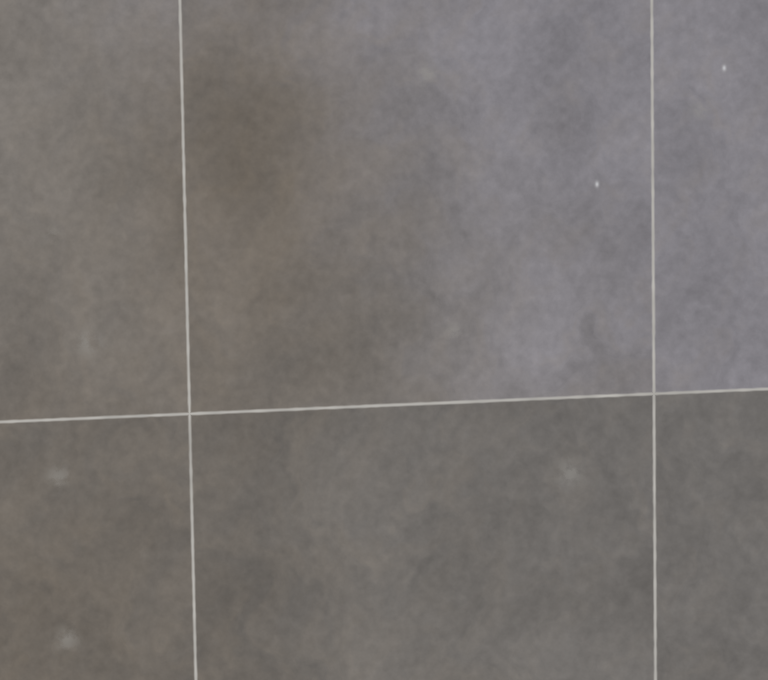
Give the GLSL for this texture, as a WebGL 2 fragment shader.

```glsl
#version 300 es
precision highp float;
// Large grey stone tiles with thin pale joints, seen slightly askew.
// A leaning grid gives the joints; gradient noise clouds each tile, and
// soft light, earthy stains, scuffs and small chips vary the surface.

uniform vec2 u_resolution;
out vec4 fragColor;

// Lengths are in canvas heights.
const vec2 JOINT_ORIGIN = vec2(0.288, 0.3794); // first joints at the axes
const vec2 JOINT_LEAN = vec2(-0.0235, 0.0431); // slope of each direction
const float TILE_SIZE = 0.676;
const float TILE_SPREAD = 0.018;               // widening towards the top
const float JOINT_HALF_WIDTH = 0.0021;
const float JOINT_SOFTNESS = 0.0012;
const float JOINT_WOBBLE = 0.0008;
const float CLOUD_CONTRAST = 0.20;
const float GRAIN_CONTRAST = 0.07;
const float SCUFF_CELL = 0.19;
const float SCUFF_CHANCE = 0.4;
const vec2 CHIP_START = vec2(0.878, 0.729);
const vec2 CHIP_STEP = vec2(0.187, 0.171);
const float CHIP_RADIUS = 0.0035;

const vec3 STONE = vec3(0.48, 0.46, 0.44);
const vec3 EARTH = vec3(0.43, 0.40, 0.365);
const vec3 SLATE = vec3(0.41, 0.40, 0.39);
const vec3 COOL = vec3(0.51, 0.50, 0.52);
const vec3 PALE = vec3(0.58, 0.57, 0.55);
const vec3 GROUT = vec3(0.69, 0.68, 0.66);
const vec3 CHIP = vec3(0.74, 0.74, 0.75);

vec2 hash2(vec2 p) {
  vec3 q = fract(p.xyx * vec3(0.1031, 0.1030, 0.0973));
  q += dot(q, q.yzx + 33.33);
  return fract((q.xx + q.yz) * q.zy);
}

float cornerSlope(vec2 cell, vec2 corner, vec2 f) {
  return dot(hash2(cell + corner) * 2.0 - 1.0, f - corner);
}

float gradientNoise(vec2 p) {
  vec2 i = floor(p), f = p - i;
  vec2 w = f * f * f * (f * (f * 6.0 - 15.0) + 10.0);
  float low = mix(cornerSlope(i, vec2(0, 0), f), cornerSlope(i, vec2(1, 0), f), w.x);
  float high = mix(cornerSlope(i, vec2(0, 1), f), cornerSlope(i, vec2(1, 1), f), w.x);
  return mix(low, high, w.y);
}

float fbm(vec2 p) {
  float sum = 0.0, gain = 1.0;
  for (int i = 0; i < 5; i++) {
    sum += gain * gradientNoise(p);
    p = mat2(1.6, 1.2, -1.2, 1.6) * p + 17.3;
    gain *= 0.55;
  }
  return sum;
}

// Round falloff: one at the centre, fading over the given radius.
float blob(vec2 offset, float radius) {
  return exp(-dot(offset, offset) / (radius * radius));
}

// Pale smudges, at most one per cell, with ragged outlines.
float scuffs(vec2 p) {
  vec2 cell = floor(p / SCUFF_CELL);
  vec2 centre = (cell + 0.3 + 0.4 * hash2(cell + 5.0)) * SCUFF_CELL;
  vec2 pick = hash2(cell + 41.0);
  float ragged = clamp(0.6 + 1.6 * fbm(p * 45.0), 0.0, 1.0);
  return step(pick.x, SCUFF_CHANCE) * blob(p - centre, mix(0.010, 0.020, pick.y)) * ragged;
}

float chips(vec2 p) {
  float cover = 0.0;
  for (int i = 0; i < 2; i++) {
    vec2 offset = p - CHIP_START - float(i) * CHIP_STEP;
    cover = max(cover, blob(offset * vec2(1.2, 0.8), CHIP_RADIUS));
  }
  return cover;
}

void main() {
  vec2 p = gl_FragCoord.xy / u_resolution.y;
  float pixel = 1.0 / u_resolution.y;

  // Leaning tile grid
  vec2 pitch = vec2(TILE_SIZE + TILE_SPREAD * p.y, TILE_SIZE + TILE_SPREAD);
  vec2 grid = (p - JOINT_ORIGIN - JOINT_LEAN * p.yx) / pitch;
  vec2 tile = floor(grid);
  float upperRow = step(0.0, tile.y);

  // Cloudy stone, different in each tile
  vec2 q = p + 9.0 * hash2(tile + 3.0);
  float cloud = fbm(q * 4.5);
  float mottle = fbm(q * vec2(17.0, 14.0) + 2.0 * cloud);
  float grain = fbm(q * 60.0);

  // Cool light from the upper right, earthy stains, darker lower row
  float light = smoothstep(0.6, 1.5, p.x + 0.7 * p.y + 0.25 * cloud);
  float stain = 0.85 * blob((p - vec2(0.36, 0.74)) * vec2(1.0, 0.6), 0.17)
              + 0.75 * blob(p - vec2(0.0, 0.05), 0.45);
  vec3 color = mix(STONE, COOL, light * mix(0.35, 1.0, upperRow));
  color = mix(color, SLATE, (1.0 - upperRow) * (0.55 + 0.25 * light));
  color = mix(color, EARTH, clamp(stain + 0.3 * mottle, 0.0, 1.0));
  color *= 1.0 + CLOUD_CONTRAST * (0.6 * cloud + 0.4 * mottle) + GRAIN_CONTRAST * grain;

  // Wear
  color = mix(color, PALE, 0.55 * scuffs(p));
  color = mix(color, CHIP, chips(p));

  // Joints with a slight wobble and uneven brightness
  vec2 gap = abs(fract(grid + 0.5) - 0.5) * pitch;
  float edge = min(gap.x, gap.y) + JOINT_WOBBLE * gradientNoise(p * 70.0);
  float soft = JOINT_SOFTNESS + 0.5 * pixel;
  float joint = 1.0 - smoothstep(JOINT_HALF_WIDTH - soft, JOINT_HALF_WIDTH + soft, edge);
  vec3 grout = GROUT * (1.0 + 0.12 * gradientNoise(p * 30.0));
  fragColor = vec4(mix(color, grout, joint), 1.0);
}
```
